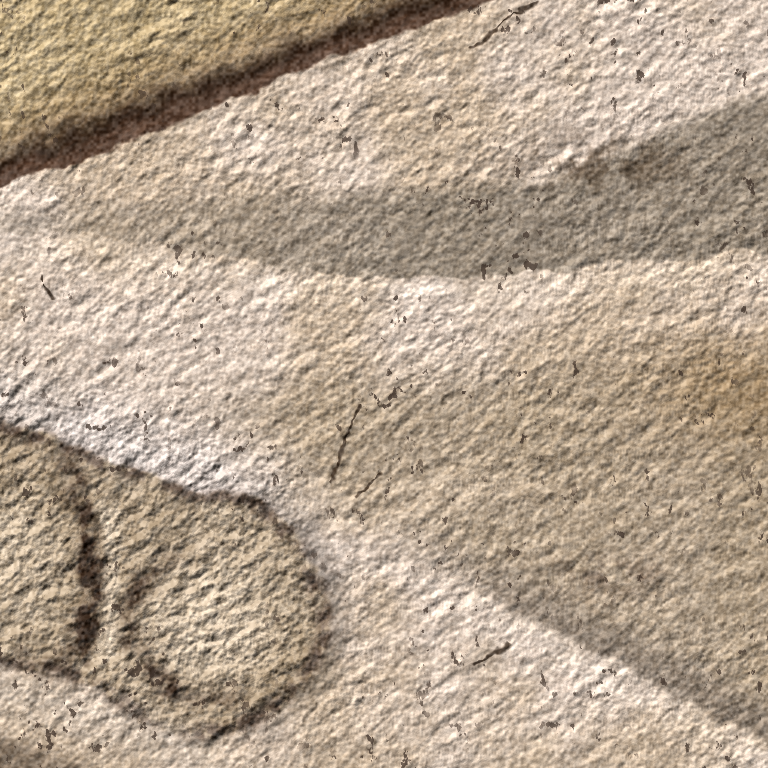
Write a Shadertoy shader that draws this texture.

```glsl
// Weathered carved sandstone with a deep crevice, shaded folds and two rounded knuckles.

float hash(vec2 p) {
    return fract(sin(dot(p, vec2(127.1, 311.7))) * 43758.5);
}

float noise(vec2 p) {
    vec2 i = floor(p), f = fract(p);
    f = f * f * (3.0 - 2.0 * f);
    return mix(mix(hash(i), hash(i + vec2(1, 0)), f.x),
               mix(hash(i + vec2(0, 1)), hash(i + vec2(1, 1)), f.x), f.y);
}

float fbm(vec2 p) {
    float sum = 0.0, amp = 0.5;
    for (int i = 0; i < 4; i++) {
        sum += amp * noise(p);
        p = mat2(1.6, 1.2, -1.2, 1.6) * p + 7.3;
        amp *= 0.55;
    }
    return sum;
}

// Stone surface height: chips stretched along a rising diagonal
float relief(vec2 p) {
    vec2 q = vec2(0.8 * p.x + 0.6 * p.y, 0.8 * p.y - 0.6 * p.x) * vec2(0.7, 1.1);
    return fbm(q * 84.0) + 0.8 * fbm(q * 30.0 + 9.0);
}

float segment(vec2 p, vec2 a, vec2 b) {
    vec2 ab = b - a;
    return length(p - a - ab * clamp(dot(p - a, ab) / dot(ab, ab), 0.0, 1.0));
}

float ellipse(vec2 p, vec2 center, vec2 radius) {
    return (length((p - center) / radius) - 1.0) * min(radius.x, radius.y);
}

// Bell curve across a line
float bell(float d, float width) {
    return exp(-d * d / (width * width));
}

// Soft spot that fades from 1 at its center
float glow(vec2 p, vec2 center, vec2 radius) {
    return bell(length((p - center) / radius), 1.0);
}

// Thin stroke whose width varies along its course
float crack(vec2 p, vec2 a, vec2 b) {
    float width = 0.0005 + 0.006 * noise(p * 90.0);
    return smoothstep(width, width * 0.2, segment(p, a, b));
}

void mainImage(out vec4 fragColor, in vec2 fragCoord) {
    vec2 uv = fragCoord / iResolution.xy;
    vec2 p = uv + 0.026 * (vec2(fbm(uv * 30.0), fbm(uv * 30.0 + 40.0)) - 0.5);
    float x = p.x, y = p.y;
    float patches = fbm(uv * 7.0), ragged = smoothstep(0.35, 0.6, fbm(uv * 45.0 + 5.0));

    // Pale stone with warm blotches
    vec3 col = mix(vec3(0.76, 0.68, 0.59), vec3(0.84, 0.77, 0.71), smoothstep(0.25, 0.7, patches));

    // Broad dim slope on the right, with ochre stains
    float slope = smoothstep(0.56, 0.46, y + 0.06 * (0.5 - x)) * smoothstep(0.1, 0.5, x)
                * smoothstep(-0.05, 0.07, y - 0.24 + 0.55 * (x - 0.62));
    col = mix(col, vec3(0.64, 0.57, 0.48), 0.75 * slope);
    col = mix(col, vec3(0.55, 0.44, 0.30), 0.5 * glow(p, vec2(0.97, 0.49), vec2(0.13, 0.08)));
    col = mix(col, vec3(0.80, 0.72, 0.63), 0.6 * glow(p, vec2(0.56, 0.355), vec2(0.12, 0.025)));
    col = mix(col, vec3(0.36, 0.30, 0.26), 0.6 * ragged * glow(p, vec2(0.8, 0.25), vec2(0.07, 0.025)));

    // Shaded fold across the middle: soft above, crisp below
    float foldLow = 0.694 - 0.056 * smoothstep(0.08, 0.5, x) + 0.037 * smoothstep(0.55, 1.05, x);
    float foldTop = 0.725 + 0.045 * x + 0.1 * smoothstep(0.65, 1.0, x);
    float fold = smoothstep(-0.002, 0.003, y - foldLow) * smoothstep(0.02, -0.014, y - foldTop);
    col = mix(col, vec3(0.56, 0.51, 0.45), fold * (0.4 + 0.5 * smoothstep(0.05, 0.6, x)));
    col = mix(col, vec3(0.32, 0.26, 0.20), 0.7 * ragged * glow(p, vec2(0.78, 0.79), vec2(0.12, 0.03)));
    col += 0.06 * bell(y - foldLow + 0.02, 0.018);

    // Cool bright ridge above the knuckles
    float ridge = y - 0.475 + 0.38 * x;
    float nearRidge = bell(ridge, 0.06) * smoothstep(0.5, 0.25, x);
    col = mix(col, vec3(0.79, 0.75, 0.73), 0.7 * nearRidge);

    // Diagonal groove at the lower right
    float groove = y - 0.24 + 0.53 * (x - 0.62);
    float grooveMask = smoothstep(0.5, 0.75, x);
    col = mix(col, vec3(0.49, 0.44, 0.39), 0.75 * grooveMask * smoothstep(-0.015, 0.0, groove) * smoothstep(0.07, 0.005, groove));
    col += 0.05 * grooveMask * bell(groove + 0.035, 0.025);

    // Knuckle block: sloping slab joined to a round end
    float slab = max(max(y - 0.453 + 0.36 * x, 0.14 - 0.3 * x - y), x - 0.26);
    float block = min(slab, ellipse(p, vec2(0.26, 0.2), vec2(0.165, 0.16)));
    float inside = smoothstep(0.005, -0.005, block);
    col *= 1.0 - 0.28 * smoothstep(0.045, 0.0, block) * smoothstep(0.28, 0.42, x) * (1.0 - inside);
    col = mix(col, vec3(0.61, 0.54, 0.45) + 0.25 * (patches - 0.45), 0.9 * inside);
    col = mix(col, vec3(0.25, 0.20, 0.18), (0.1 + 0.6 * ragged) * bell(block + 0.006, 0.01));

    // Two rounded forms and the dark seams around them
    float leftForm = ellipse(p, vec2(0.02, 0.27), vec2(0.10, 0.15));
    float rightForm = ellipse(p, vec2(0.285, 0.19), vec2(0.115, 0.10));
    col += 0.1 * inside * (smoothstep(0.0, -0.07, leftForm) + smoothstep(0.0, -0.07, rightForm));
    float seams = bell(leftForm, 0.014) * smoothstep(0.05, 0.11, x)
                + bell(rightForm, 0.013) * smoothstep(0.32, 0.17, x + 0.4 * (y - 0.19))
                + smoothstep(0.014, 0.002, segment(p, vec2(0.118, 0.34), vec2(0.112, 0.14)));
    col = mix(col, vec3(0.20, 0.15, 0.12), inside * min(seams, 1.0) * (0.3 + 0.6 * ragged));
    col += 0.13 * inside * smoothstep(0.02, 0.005, segment(p, vec2(0.145, 0.33), vec2(0.14, 0.16)));

    // Rough pale ledge and dim corner at the lower left
    float ledge = y - 0.10 + 0.3 * x;
    float leftSide = smoothstep(0.34, 0.22, x);
    col = mix(col, vec3(0.78, 0.72, 0.66), 0.6 * leftSide * bell(ledge, 0.03));
    col = mix(col, vec3(0.45, 0.39, 0.33), 0.75 * leftSide * smoothstep(-0.05, -0.07, ledge));

    // Golden upper block and the deep crevice beneath it
    float lip = y - 0.752 - 0.39 * x;
    col = mix(col, vec3(0.73, 0.65, 0.51) + 0.3 * (patches - 0.45), smoothstep(0.03, 0.08, lip));
    col = mix(col, vec3(0.52, 0.43, 0.32), 0.65 * smoothstep(0.0, 0.04, lip) * smoothstep(0.14, 0.05, lip));
    float crevice = smoothstep(-0.003, 0.003, lip) * smoothstep(0.065, 0.025, lip + 0.008 * ragged);
    col = mix(col, mix(vec3(0.34, 0.25, 0.20), vec3(0.15, 0.10, 0.07), smoothstep(0.01, 0.035, lip)), 0.92 * crevice);

    // Fine cracks
    float cracks = crack(p, vec2(0.462, 0.475), vec2(0.45, 0.425)) + crack(p, vec2(0.45, 0.425), vec2(0.425, 0.375))
                 + crack(p, vec2(0.465, 0.355), vec2(0.497, 0.38)) + crack(p, vec2(0.62, 0.13), vec2(0.655, 0.16))
                 + crack(p, vec2(0.62, 0.94), vec2(0.70, 1.0)) + crack(p, vec2(0.055, 0.64), vec2(0.065, 0.61));
    col = mix(col, vec3(0.22, 0.17, 0.13), min(0.8 * cracks, 0.8));

    // Chiselled grain lit from the upper left, rougher near the carving
    float rough = 0.55 + 0.65 * fbm(uv * 13.0) + 0.6 * max(inside, nearRidge) + 0.2 * smoothstep(0.03, 0.1, lip);
    float grain = rough * (relief(uv) - relief(uv + vec2(-0.0022, 0.003)));
    col *= 1.0 + clamp(1.45 * grain, -0.65, 0.3) * (1.0 - 0.4 * crevice);
    col += 0.2 * (noise(uv * 250.0) - 0.5);

    // Irregular chipped pits, clustered in worn areas
    float chips = smoothstep(0.70, 0.78, fbm(uv * vec2(95.0, 72.0) + 3.0)) * smoothstep(0.35, 0.6, fbm(uv * 12.0 + 20.0));
    col = mix(col, vec3(0.24, 0.19, 0.16), 0.75 * chips);

    fragColor = vec4(clamp(col, 0.0, 1.0), 1.0);
}
```
